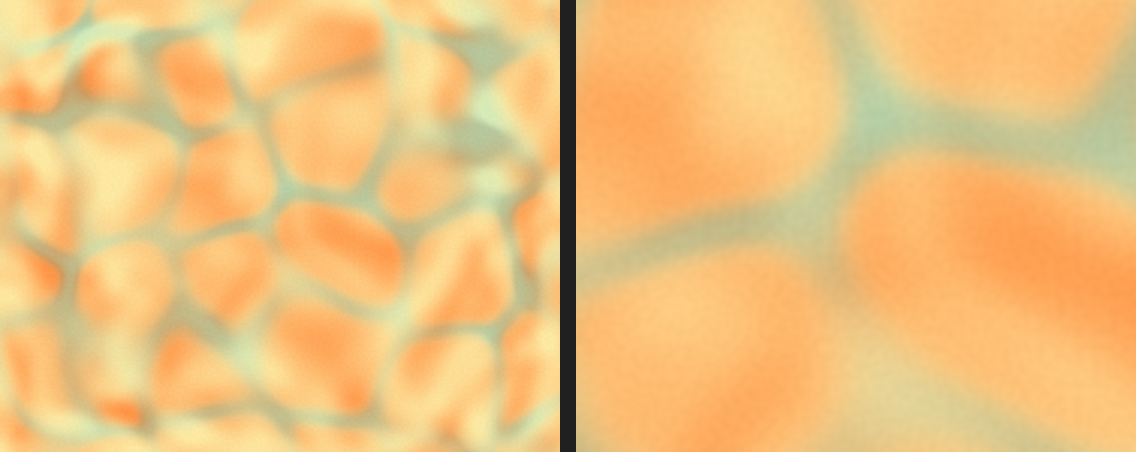
Left: the whole. Right: its middle third, enlarged.
This background is drawn by a WebGL 1 fragment shader. Its source:

```glsl
precision highp float;
// Soft, out-of-focus mottling: orange clouds on cream, crossed by a hazy mint web.
// Gradient noise shapes the clouds; blended Voronoi weights give the web, which
// peaks at cell junctions. Detail tightens and contrast rises away from the centre.

uniform vec2 u_resolution;

const vec3 CREAM  = vec3(0.99, 0.91, 0.63);
const vec3 ORANGE = vec3(1.00, 0.57, 0.26);
const vec3 MINT   = vec3(0.80, 0.92, 0.74);

const float WEB_SCALE     = 4.2;   // cells per canvas height
const float WEB_JITTER    = 0.85;  // irregularity of the cells
const float WEB_SHARPNESS = 7.0;   // higher makes thinner strands
const float WEB_STRENGTH  = 0.64;
const float WEB_VARIATION = 0.75;
const float CLOUD_SCALE   = 6.0;
const float CLOUD_LEVEL   = 0.45;  // mean share of orange
const float CLOUD_GAIN    = 0.72;
const float WARP_SCALE    = 3.2;
const float WARP_AMOUNT   = 0.09;
const float EDGE_TIGHTEN  = 0.25;  // shrinks features towards the corners
const float OVERLAP_SHADE = 0.13;  // darkening where mint crosses orange
const float BORDER_WIDTH  = 0.07;
const float BORDER_FADE   = 0.40;
const float GRAIN_SCALE   = 150.0;
const float GRAIN_AMOUNT  = 0.018;

const float TAU = 6.2831853;

vec2 hash2(vec2 p) {
  vec2 q = vec2(dot(p, vec2(127.1, 311.7)), dot(p, vec2(269.5, 183.3)));
  return fract(sin(q) * 43758.55);
}

float cornerSlope(vec2 corner, vec2 offset) {
  float angle = TAU * hash2(corner).x;
  return dot(vec2(cos(angle), sin(angle)), offset);
}

float gradientNoise(vec2 p) {
  vec2 i = floor(p);
  vec2 f = fract(p);
  vec2 u = f * f * f * (f * (f * 6.0 - 15.0) + 10.0);
  vec2 e = vec2(1.0, 0.0);
  float low  = mix(cornerSlope(i, f), cornerSlope(i + e, f - e), u.x);
  float high = mix(cornerSlope(i + e.yx, f - e.yx),
                   cornerSlope(i + e.xx, f - e.xx), u.x);
  return mix(low, high, u.y);
}

// 0 inside a cell, 0.5 between two cells, higher where three or more meet.
float cellWeb(vec2 p) {
  vec2 base = floor(p);
  float total = 0.0;
  float squares = 0.0;
  for (int y = -2; y <= 2; y++) {
    for (int x = -2; x <= 2; x++) {
      vec2 cell = base + vec2(float(x), float(y));
      vec2 site = cell + 0.5 + WEB_JITTER * (hash2(cell + 17.0) - 0.5);
      vec2 d = p - site;
      float weight = exp(-WEB_SHARPNESS * dot(d, d));
      total += weight;
      squares += weight * weight;
    }
  }
  return 1.0 - squares / (total * total);
}

void main() {
  vec2 pixel = gl_FragCoord.xy / u_resolution.y;
  vec2 size = vec2(u_resolution.x / u_resolution.y, 1.0);

  // Tighten outwards, then bend the space for irregular shapes
  vec2 centred = pixel - 0.5 * size;
  float radius2 = dot(centred, centred);
  vec2 p = centred * (1.0 + EDGE_TIGHTEN * radius2);
  vec2 w = p * WARP_SCALE;
  p += WARP_AMOUNT * vec2(gradientNoise(w + 11.3), gradientNoise(w + 47.9));

  // Border falloff
  vec2 margin = min(pixel, size - pixel);
  float inside = smoothstep(0.0, BORDER_WIDTH, min(margin.x, margin.y));
  float presence = mix(1.0 - BORDER_FADE, 1.0, inside);

  // Orange clouds: two octaves, the second rotated
  vec2 c = p * CLOUD_SCALE;
  vec2 turned = vec2(0.8 * c.x - 0.6 * c.y, 0.6 * c.x + 0.8 * c.y);
  float cloud = gradientNoise(c + 5.7) + 0.6 * gradientNoise(turned * 1.7 + 31.2);
  float contrast = CLOUD_GAIN * mix(0.75, 1.45, smoothstep(0.02, 0.4, radius2));
  float orange = presence * clamp(CLOUD_LEVEL + contrast * cloud, 0.0, 1.0);

  // Mint web of uneven strength
  float strand = smoothstep(0.08, 0.75, cellWeb(p * WEB_SCALE + 8.0));
  float strength = WEB_STRENGTH + WEB_VARIATION * gradientNoise(p * 5.0 + 73.1);
  float mint = presence * strand * clamp(strength, 0.1, 1.0);

  // Layering and fine grain
  vec3 color = mix(CREAM, ORANGE, orange);
  color = mix(color, MINT, mint);
  color *= 1.0 - OVERLAP_SHADE * smoothstep(0.0, 0.4, orange * mint);
  color += GRAIN_AMOUNT * gradientNoise(pixel * GRAIN_SCALE);

  gl_FragColor = vec4(color, 1.0);
}
```
